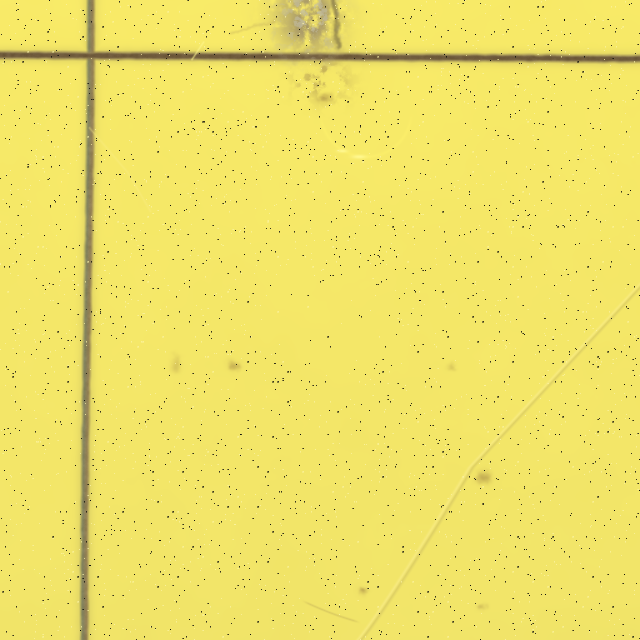
A Shadertoy shader for this texture:

```glsl
float hash(vec2 p) {
    vec3 q = fract(vec3(p.xyx) * vec3(0.1031, 0.1030, 0.0973));
    q += dot(q, q.yzx + 33.33);
    return fract((q.x + q.y) * q.z);
}

float noise(vec2 p) {
    vec2 i = floor(p), f = fract(p);
    f = f * f * (3.0 - 2.0 * f);
    return mix(mix(hash(i), hash(i + vec2(1, 0)), f.x),
               mix(hash(i + vec2(0, 1)), hash(i + vec2(1, 1)), f.x), f.y);
}

float fbm(vec2 p) {
    float sum = 0.0, amp = 0.5;
    for (int i = 0; i < 4; i++) {
        sum += amp * noise(p);
        p = p * 2.03 + 17.0;
        amp *= 0.5;
    }
    return sum;
}

float segment(vec2 p, vec2 a, vec2 b) {
    vec2 ab = b - a;
    return length(p - a - ab * clamp(dot(p - a, ab) / dot(ab, ab), 0.0, 1.0));
}

float stroke(float d, float halfWidth, float soft) {
    return 1.0 - smoothstep(halfWidth - soft, halfWidth + soft, d);
}

float blob(vec2 p, vec2 centre, vec2 size) {
    vec2 q = (p - centre) / size;
    return exp(-dot(q, q));
}

void mainImage(out vec4 fragColor, in vec2 fragCoord) {
    vec2 uv = fragCoord / iResolution.xy;
    float px = 1.0 / iResolution.y;

    // Yellow ceramic with a faint gradient and mottling
    vec3 col = mix(vec3(0.945, 0.895, 0.41), vec3(0.972, 0.918, 0.405), uv.y);
    col += 0.012 * (fbm(uv * 9.0) - 0.47);

    // Grout joints with soft shaded edges
    float jointX = uv.x - mix(0.132, 0.142, smoothstep(0.1, 0.95, uv.y));
    float jointY = uv.y - mix(0.914, 0.908, uv.x);
    float wobble = 0.0012 * (noise(uv * 70.0) - 0.5);
    float across = abs(jointX) + wobble, along = abs(jointY) + wobble;
    col = mix(col, vec3(0.71, 0.67, 0.36), 0.4 * exp(-pow(min(across, along) / 0.011, 2.0)));
    vec3 groutV = mix(vec3(0.50, 0.51, 0.37), vec3(0.58, 0.50, 0.33), smoothstep(-0.005, 0.004, jointX));
    vec3 groutH = mix(vec3(0.43, 0.35, 0.23), vec3(0.57, 0.50, 0.33), smoothstep(0.001, 0.006, along));
    float grain = 0.08 * (fbm(uv * 150.0) - 0.47);
    col = mix(col, groutV + grain, stroke(across, 0.0055, 0.002 + px));
    col = mix(col, groutH + grain, stroke(along, 0.0058, 0.002 + px));

    // Dirt patch with pale crumbs across the upper joint
    vec2 warped = uv + 0.022 * (vec2(fbm(uv * 38.0), fbm(uv * 38.0 + 9.0)) - 0.47);
    float mottle = fbm(uv * 75.0);
    float dirt = blob(warped, vec2(0.482, 0.972), vec2(0.044, 0.052));
    float spill = blob(warped, vec2(0.504, 0.880), vec2(0.035, 0.034));
    col = mix(col, vec3(0.62, 0.56, 0.41), dirt * smoothstep(0.12, 0.55, mottle));
    col = mix(col, vec3(0.65, 0.55, 0.30), 0.65 * spill * smoothstep(0.4, 0.65, mottle));
    col = mix(col, vec3(0.76, 0.74, 0.64), 0.8 * dirt * smoothstep(0.5, 0.66, fbm(uv * 110.0 + 5.0)));
    col = mix(col, vec3(0.48, 0.43, 0.27),
              0.65 * stroke(segment(warped, vec2(0.522, 1.0), vec2(0.525, 0.93)), 0.004, 0.004));
    col = mix(col, vec3(0.72, 0.63, 0.34), 0.3 * stroke(segment(warped, vec2(0.36, 0.945), vec2(0.43, 0.965)), 0.002, 0.003));

    // Long bent scratch, a pale ridge beside a darker groove
    float bend = uv.y < 0.27 ? mix(0.56, 0.735, pow(uv.y / 0.27, 0.93))
                             : mix(0.735, 1.0, (uv.y - 0.27) / 0.285);
    float scratch = (uv.x - bend) * 0.76;
    float inReach = 1.0 - smoothstep(0.55, 0.57, uv.y);
    col = mix(col, vec3(0.80, 0.74, 0.38), 0.55 * inReach * stroke(abs(scratch - 0.003), 0.0018, 0.0015 + px));
    col = mix(col, vec3(0.98, 0.93, 0.55), 0.65 * inReach * stroke(abs(scratch + 0.001), 0.0015, 0.001 + px));

    // Fine hairlines and a bright curved glint
    float hairline = segment(uv, vec2(0.14, 0.80), vec2(0.20, 0.73));
    hairline = min(hairline, segment(uv, vec2(0.20, 0.73), vec2(0.235, 0.67)));
    col = mix(col, vec3(0.98, 0.93, 0.52), 0.5 * stroke(hairline, 0.001, 0.001 + px));
    float sag = uv.y - 0.044 + 0.376 * (uv.x - 0.5175) + 0.002 * cos((uv.x - 0.5175) * 37.0);
    float sagEnds = smoothstep(0.47, 0.485, uv.x) * (1.0 - smoothstep(0.55, 0.565, uv.x));
    col = mix(col, vec3(0.78, 0.71, 0.35), 0.65 * sagEnds * stroke(abs(sag), 0.001, 0.001 + px));
    vec2 arc = uv - vec2(0.572, 0.826);
    float ring = stroke(abs(length(arc) - 0.071), 0.0015, 0.0015 + px) * smoothstep(0.0, -0.03, arc.y);
    col = mix(col, vec3(1.0, 0.95, 0.42), 0.55 * ring);
    float glint = blob(uv, vec2(0.535, 0.764), vec2(0.008, 0.0025)) + blob(uv, vec2(0.561, 0.755), vec2(0.011, 0.003));
    glint += 0.7 * stroke(segment(uv, vec2(0.30, 0.907), vec2(0.318, 0.934)), 0.001, 0.002);
    col = mix(col, vec3(1.0, 0.97, 0.56), min(glint, 1.0));

    // Small stains: position, radius, strength
    vec4 stains[7] = vec4[7](
        vec4(0.276, 0.432, 0.009, 0.28), vec4(0.366, 0.425, 0.008, 0.45),
        vec4(0.755, 0.255, 0.010, 0.50), vec4(0.564, 0.080, 0.006, 0.50),
        vec4(0.703, 0.432, 0.005, 0.25), vec4(0.755, 0.050, 0.005, 0.30),
        vec4(0.507, 0.847, 0.007, 0.45));
    for (int i = 0; i < 7; i++) {
        col = mix(col, vec3(0.60, 0.48, 0.25), stains[i].w * blob(warped, stains[i].xy, vec2(stains[i].z)));
    }

    // Scattered dark and pale specks, thinner near the middle
    vec2 cell = floor(uv * 512.0);
    vec2 inCell = abs(fract(uv * 512.0) - 0.5);
    float speck = stroke(max(inCell.x, inCell.y), 0.5, min(256.0 * px, 0.5));
    float density = 0.0075 * mix(0.2, 1.0, smoothstep(0.03, 0.16, length(uv - vec2(0.51, 0.48))));
    float pick = hash(cell + 3.0);
    col = mix(col, vec3(0.07, 0.07, 0.05), speck * step(pick, density));
    col = mix(col, vec3(0.99, 0.96, 0.66), 0.8 * speck * step(1.0 - density, pick));

    fragColor = vec4(clamp(col, 0.0, 1.0), 1.0);
}
```
